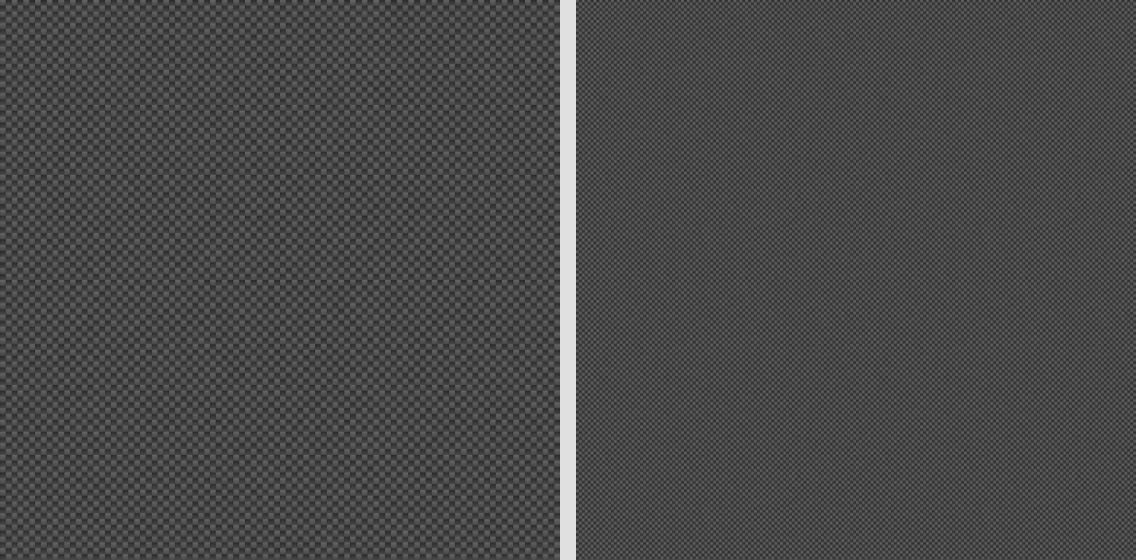
Left, the tile; right, the same tile 2 across and 2 down.
This texture is drawn by a WebGL 1 fragment shader. Its source:

```glsl
precision highp float;
// Draws a fine charcoal plain weave: raised light threads alternating with shaded dark ones.

uniform vec2 u_resolution;

#define REPEATS 48.0         // weave repeats across and down, two cells each
#define LIGHT_TOP 0.385      // raised thread, upper end
#define LIGHT_BOTTOM 0.275   // raised thread, lower end
#define DARK_TOP 0.165       // sunken thread, in the shadow of the one above
#define DARK_BOTTOM 0.285    // sunken thread, lower end
#define SIDE_SHADE 0.025     // darkening towards the sides of a cell
#define VARIATION 0.022      // brightness spread between cells
#define FILTER_WIDTH 1.3     // edge softness in pixels

float hash(vec2 p) {
  vec3 q = fract(vec3(p.xyx) * 0.1031);
  q += dot(q, q.yzx + 33.33);
  return fract((q.x + q.y) * q.z);
}

// Grey level of the weave; uv spans 0 to 1 over one tile.
float weave(vec2 uv) {
  float cells = 2.0 * REPEATS;
  vec2 p = uv * cells;
  vec2 id = mod(floor(p), cells);
  vec2 local = fract(p);

  // Raised and sunken threads alternate like a checkerboard.
  float raised = mod(id.x + id.y, 2.0);
  float light = mix(LIGHT_BOTTOM, LIGHT_TOP, local.y);
  float dark = mix(DARK_BOTTOM, DARK_TOP, local.y);
  float grey = mix(dark, light, raised);

  // Rounded sides and slight unevenness between threads.
  float side = 2.0 * local.x - 1.0;
  grey -= SIDE_SHADE * (side * side - 0.33);
  return grey + VARIATION * (hash(id) - 0.5);
}

void main() {
  // Average a 4 by 4 grid of samples to smooth the edges.
  float grey = 0.0;
  for (int j = 0; j < 4; j++) {
    for (int i = 0; i < 4; i++) {
      vec2 offset = (vec2(float(i), float(j)) - 1.5) * 0.25 * FILTER_WIDTH;
      grey += weave((gl_FragCoord.xy + offset) / u_resolution);
    }
  }
  gl_FragColor = vec4(vec3(grey / 16.0), 1.0);
}
```
